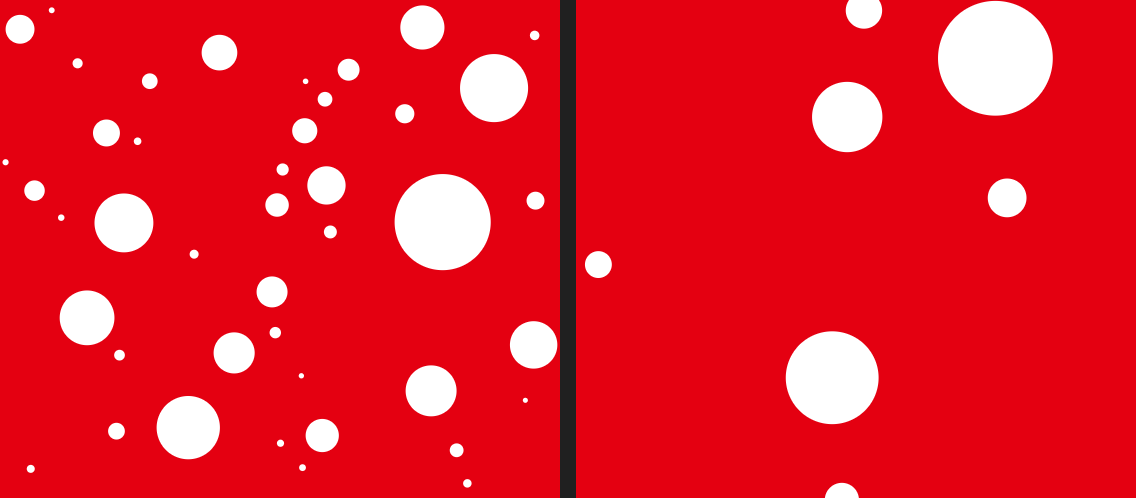
Left: the whole. Right: its middle third, enlarged.
Write a Shadertoy shader that draws this pattern.

```glsl
// Flat white discs of widely varying size scattered over a plain red ground.
// Discs are placed from largest to smallest by dart throwing: each one takes
// the first hashed position that keeps clear of all discs placed before it.

const vec3  GROUND_RED    = vec3(0.895, 0.0, 0.067);
const vec3  DISC_WHITE    = vec3(1.0);
const int   DISC_COUNT    = 43;
const int   MAX_TRIES     = 16;
const float LARGEST       = 0.0965;  // radius of the one dominant disc
const float RADIUS_SCALE  = 0.0715;  // radii fall off exponentially by rank
const float RADIUS_DECAY  = 0.075;
const float RADIUS_FLOOR  = 0.002;
const float GAP_BASE      = 0.025;   // clearance between discs
const float GAP_BY_RADIUS = 0.5;     // extra clearance for larger discs
const uint  SEED          = 17u;

// Integer hash (PCG style)
uint scramble(uint n) {
    n = n * 747796405u + 2891336453u;
    n = ((n >> ((n >> 28u) + 4u)) ^ n) * 277803737u;
    return (n >> 22u) ^ n;
}

// Two random values in 0..1 for one throw of one disc
vec2 randomPair(int disc, int attempt) {
    uint h = scramble(uint(disc * MAX_TRIES + attempt) + scramble(SEED));
    return vec2(h & 65535u, h >> 16u) / 65535.0;
}

float discRadius(int rank) {
    if (rank == 0) return LARGEST;
    return RADIUS_FLOOR + RADIUS_SCALE * exp(-RADIUS_DECAY * float(rank));
}

// Signed distance from p to the nearest disc on a canvas of the given size
float scatteredDiscs(vec2 p, vec2 canvas) {
    vec3 placed[DISC_COUNT];  // centre, radius
    float nearest = 1e3;

    for (int i = 0; i < DISC_COUNT; i++) {
        float radius = discRadius(i);
        float gap = GAP_BASE + GAP_BY_RADIUS * radius;
        vec2 centre = vec2(0.0);

        // Throw until the disc lands in free space
        for (int k = 0; k < MAX_TRIES; k++) {
            centre = mix(vec2(radius), canvas - radius, randomPair(i, k));
            bool isFree = true;
            for (int j = 0; j < i; j++) {
                vec2 offset = centre - placed[j].xy;
                float reach = radius + placed[j].z + gap;
                if (dot(offset, offset) < reach * reach) {
                    isFree = false;
                    break;
                }
            }
            if (isFree) break;
        }

        placed[i] = vec3(centre, radius);
        nearest = min(nearest, length(p - centre) - radius);
    }
    return nearest;
}

void mainImage(out vec4 fragColor, in vec2 fragCoord) {
    // Canvas height is one unit
    float pixel = 1.0 / iResolution.y;
    vec2 canvas = iResolution.xy * pixel;

    // Edge smoothed over one pixel
    float d = scatteredDiscs(fragCoord * pixel, canvas);
    float coverage = clamp(0.5 - d / pixel, 0.0, 1.0);
    fragColor = vec4(mix(GROUND_RED, DISC_WHITE, coverage), 1.0);
}
```
